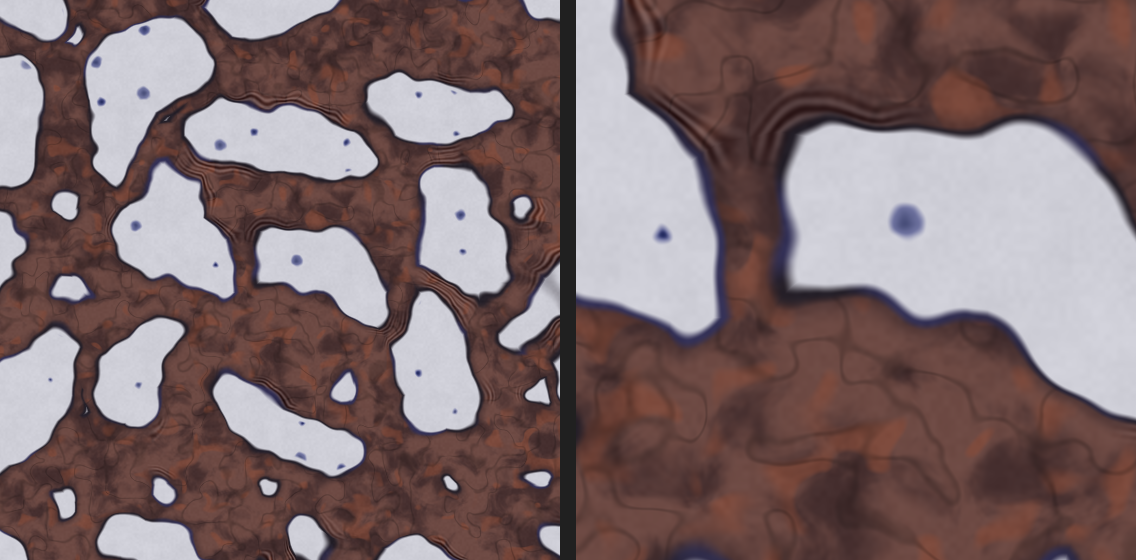
Left: the whole. Right: its middle third, enlarged.
Write a WebGL 2 fragment shader that draws this texture.

```glsl
#version 300 es
precision highp float;
// Pale irregular islands with dark rims and blue specks in a mottled brown matrix.
uniform vec2 u_resolution;
out vec4 fragColor;

float hash(vec2 p) {
    vec3 q = fract(p.xyx * 0.1031);
    q += dot(q, q.yzx + 33.33);
    return fract((q.x + q.y) * q.z);
}

vec2 hash2(vec2 p) {
    return vec2(hash(p + 17.3), hash(p + 71.9));
}

float noise(vec2 p) {
    vec2 i = floor(p), f = fract(p);
    f = f * f * (3.0 - 2.0 * f);
    return mix(mix(hash(i), hash(i + vec2(1, 0)), f.x),
               mix(hash(i + vec2(0, 1)), hash(i + vec2(1, 1)), f.x), f.y);
}

float fbm(vec2 p) {
    float sum = 0.0, amp = 0.5;
    for (int i = 0; i < 4; i++) {
        sum += amp * noise(p);
        p = mat2(1.6, 1.2, -1.2, 1.6) * p + 5.7;
        amp *= 0.5;
    }
    return sum / 0.9375;
}

vec2 noise2(vec2 p) {
    return vec2(noise(p), noise(p + 43.7)) - 0.5;
}

// Tapered capsule from the origin to a tip
float arm(vec2 p, vec2 tip, float r0, float r1) {
    float h = clamp(dot(p, tip) / dot(tip, tip), 0.0, 1.0);
    return length(p - tip * h) - mix(r0, r1, h);
}

// Two-armed islands, kept apart by a gap between the nearest two
float largeIslands(vec2 uv) {
    vec2 p = uv * 3.8 + 3.4;
    vec2 cell = floor(p);
    float nearest = 9.0, second = 9.0;
    for (int y = -1; y <= 1; y++)
    for (int x = -1; x <= 1; x++) {
        vec2 id = cell + vec2(x, y);
        vec2 q = p - id - 0.5 - 0.5 * (hash2(id) - 0.5);
        float a = 6.283 * hash(id + 5.1);
        float b = a + 1.7 + 2.2 * hash(id + 9.4);
        float r = mix(0.18, 0.34, hash(id + 2.6));
        vec2 reach = 0.15 + 0.36 * hash2(id + 31.0);
        float d = min(arm(q, reach.x * vec2(cos(a), sin(a)), r, 0.6 * r),
                      arm(q, reach.y * vec2(cos(b), sin(b)), r, 0.8 * r));
        second = min(second, max(nearest, d));
        nearest = min(nearest, d);
    }
    return max(nearest, 0.5 * (nearest - second + 0.17)) / 3.8;
}

float smallIslands(vec2 uv) {
    vec2 p = uv * 6.0 + 2.7;
    vec2 id = floor(p);
    vec2 q = fract(p) - 0.5 - 0.3 * (hash2(id) - 0.5);
    float a = 6.283 * hash(id + 8.8);
    vec2 tip = 0.1 * vec2(cos(a), sin(a));
    float r = mix(0.05, 0.15, hash(id + 3.3));
    return hash(id + 12.5) < 0.5 ? arm(q, tip, r, 0.6 * r) / 6.0 : 0.1;
}

// x: coverage, y: darkness towards the core
vec2 specks(vec2 uv) {
    vec2 p = uv * 14.0;
    vec2 id = floor(p);
    vec2 q = fract(p) - 0.5 - 0.5 * (hash2(id) - 0.5);
    float r = mix(0.05, 0.17, pow(hash(id + 4.2), 1.5));
    float d = length(q + 0.04 * noise2(p * 9.0)) - r;
    float present = step(hash(id + 6.6), 0.36) * mix(0.5, 1.0, hash(id + 1.9));
    return vec2(present * (1.0 - smoothstep(-0.04, 0.04, d)),
                1.0 - smoothstep(-r, 0.0, d));
}

vec3 matrixColour(vec2 uv) {
    vec2 p = uv + 0.018 * noise2(uv * 38.0);
    float tone = fbm(p * 34.0) + 0.35 * (fbm(uv * 5.0) - 0.5);
    vec3 col = mix(vec3(0.27, 0.18, 0.18), vec3(0.43, 0.29, 0.265),
                   smoothstep(0.25, 0.68, tone));
    // Rusty flecks and dark curling creases
    float fleck = smoothstep(0.66, 0.9, noise(p * 52.0 + 11.0));
    col = mix(col, vec3(0.55, 0.30, 0.22), 0.55 * fleck);
    float crease = 1.0 - smoothstep(0.0, 0.09, abs(noise(p * 40.0 + 60.0) - 0.5));
    return col * (1.0 - 0.16 * crease);
}

void main() {
    vec2 uv = gl_FragCoord.xy / min(u_resolution.x, u_resolution.y);
    float soft = max(0.003, 0.8 / min(u_resolution.x, u_resolution.y));

    // Island outline
    vec2 warped = uv + 0.045 * noise2(uv * 11.0) + 0.016 * noise2(uv * 34.0);
    float large = largeIslands(warped);
    float d = min(large, max(smallIslands(warped), 0.026 - large));

    // Matrix with a shaded border and occasional ripples beside the islands
    vec3 col = matrixColour(uv);
    col = mix(col, vec3(0.23, 0.16, 0.17), 0.6 * (1.0 - smoothstep(0.002, 0.021, d)));
    float ripple = smoothstep(0.68, 0.85, noise(uv * 10.0 + 25.0))
                 * (1.0 - smoothstep(0.008, 0.03, d));
    col += 0.13 * ripple * sin(d * 800.0 + 5.0 * noise(uv * 45.0));

    // Blue-black rim of uneven width
    float rimWidth = mix(0.005, 0.012, noise(uv * 24.0 + 7.0));
    vec3 rim = mix(vec3(0.12, 0.11, 0.15), vec3(0.19, 0.19, 0.36),
                   smoothstep(0.5, 0.85, noise(uv * 17.0 + 90.0)));
    col = mix(col, rim, 0.88 * (1.0 - smoothstep(0.3 * rimWidth, rimWidth, d)));

    // Pale interior and its specks
    vec3 pale = vec3(0.81, 0.81, 0.845) + 0.04 * (fbm(uv * 45.0) - 0.5);
    vec2 speck = specks(uv);
    vec3 ink = mix(vec3(0.34, 0.36, 0.58), vec3(0.12, 0.15, 0.36), speck.y);
    pale = mix(pale, ink, speck.x * (1.0 - smoothstep(-0.012, -0.006, d)));
    col = mix(col, pale, 1.0 - smoothstep(-soft, soft, d));

    col += 0.02 * (noise(uv * 260.0) - 0.5);
    fragColor = vec4(clamp(col, 0.0, 1.0), 1.0);
}
```
